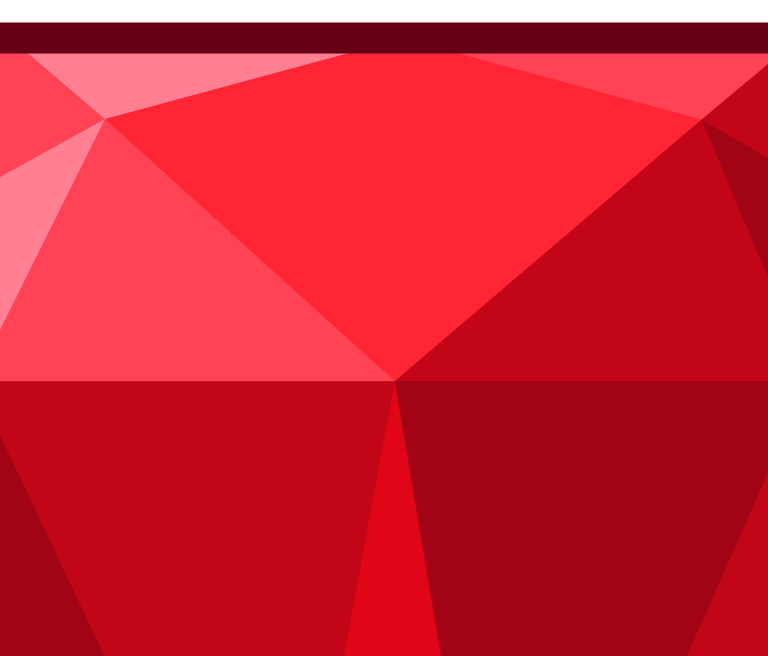
Write a Shadertoy shader that draws this background.

```glsl
// Faceted red gem under a dark band and a white strip, in flat shaded planes.

// Smooth coverage of the half plane to the left of the line a -> b
float edge(vec2 p, vec2 a, vec2 b) {
    vec2 d = b - a, q = p - a;
    float pixel = length(vec2(d.y, d.x) / iResolution.xy);
    return clamp((d.x * q.y - d.y * q.x) / pixel + 0.5, 0.0, 1.0);
}

// Coverage of the wedge at apex, counterclockwise from a to b
float wedge(vec2 p, vec2 apex, vec2 a, vec2 b) {
    return min(edge(p, apex, a), edge(p, b, apex));
}

// Smooth step up across a horizontal level
float above(vec2 p, float level) {
    return clamp((p.y - level) * iResolution.y + 0.5, 0.0, 1.0);
}

void mainImage(out vec4 fragColor, in vec2 fragCoord) {
    vec2 p = fragCoord / iResolution.xy;

    // Vertices where the facets meet
    vec2 hub = vec2(0.514, 0.419);
    vec2 left = vec2(0.1367, 0.8186);
    vec2 right = vec2(0.9134, 0.8178);
    float rim = 0.9184;

    vec3 blush = vec3(1.0, 0.5, 0.57);
    vec3 coral = vec3(1.0, 0.26, 0.33);
    vec3 crimson = vec3(0.76, 0.02, 0.09);
    vec3 garnet = vec3(0.63, 0.015, 0.08);

    // Upper facets: bright centre, lit left side, shaded right side
    vec3 crown = vec3(1.0, 0.145, 0.205);
    crown = mix(crown, coral, edge(p, hub, left));
    crown = mix(crown, crimson, edge(p, right, hub));
    crown = mix(crown, blush, wedge(p, left, vec2(0.4518, rim), vec2(0.0365, rim)));
    crown = mix(crown, blush, wedge(p, left, vec2(0.0, 0.73), vec2(0.0, 0.497)));
    crown = mix(crown, coral, wedge(p, right, vec2(1.0, 0.9024), vec2(0.5977, rim)));
    crown = mix(crown, garnet, wedge(p, right, vec2(1.0, 0.576), vec2(1.0, 0.759)));

    // Lower facets: two halves, a central sliver and the outer corners
    vec3 base = mix(garnet, crimson, edge(p, vec2(hub.x, 0.0), hub));
    base = mix(base, vec3(0.88, 0.02, 0.09), wedge(p, hub, vec2(0.448, 0.0), vec2(0.574, 0.0)));
    base = mix(base, garnet, edge(p, vec2(0.136, 0.0), vec2(0.0, 0.337)));
    base = mix(base, crimson, edge(p, vec2(1.0, 0.279), vec2(0.8945, 0.0)));

    // Stack the horizontal layers from bottom to top
    vec3 color = mix(base, crown, above(p, hub.y));
    color = mix(color, vec3(0.4, 0.0, 0.08), above(p, rim));
    color = mix(color, vec3(1.0), above(p, 0.9657));
    fragColor = vec4(color, 1.0);
}
```
